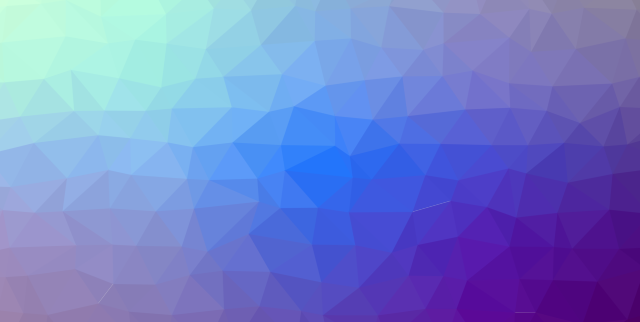
Write a Shadertoy shader that draws this background.

```glsl
// Low-poly mesh of flat triangles over a mint, blue and violet gradient.

const vec2 MESH = vec2(16.0, 9.6); // triangles across, rows up

float hash(vec2 p) {
    return fract(sin(dot(p, vec2(127.1, 311.7))) * 43758.5);
}

// Five colours spread evenly from left to right
vec3 across(float x, vec3 a, vec3 b, vec3 c, vec3 d, vec3 e) {
    x *= 4.0;
    vec3 col = mix(a, b, clamp(x, 0.0, 1.0));
    col = mix(col, c, clamp(x - 1.0, 0.0, 1.0));
    col = mix(col, d, clamp(x - 2.0, 0.0, 1.0));
    return mix(col, e, clamp(x - 3.0, 0.0, 1.0));
}

// Smooth colour field, stacked from the top band to the bottom band
vec3 gradient(vec2 uv) {
    vec3 top = across(uv.x, vec3(.80, 1., .86), vec3(.69, .98, .88),
        vec3(.53, .71, .87), vec3(.57, .55, .75), vec3(.53, .50, .59));
    vec3 upper = across(uv.x, vec3(.71, .97, .87), vec3(.62, .92, .90),
        vec3(.45, .65, .95), vec3(.49, .48, .80), vec3(.45, .40, .64));
    vec3 middle = across(uv.x, vec3(.59, .73, .92), vec3(.52, .71, .94),
        vec3(.13, .47, 1.), vec3(.28, .30, .83), vec3(.31, .20, .58));
    vec3 lower = across(uv.x, vec3(.63, .57, .78), vec3(.53, .56, .81),
        vec3(.25, .36, .86), vec3(.33, .10, .68), vec3(.29, .04, .50));
    vec3 bottom = across(uv.x, vec3(.60, .50, .66), vec3(.51, .45, .69),
        vec3(.36, .29, .71), vec3(.36, .04, .60), vec3(.30, .0, .40));
    return across(1.0 - uv.y, top, upper, middle, lower, bottom);
}

// Jittered mesh corner, with odd rows shifted by half a step
vec2 corner(vec2 id) {
    vec2 jitter = vec2(hash(id + 11.7), hash(id + 57.3)) - 0.5;
    vec2 pos = id + vec2(0.5 * mod(id.y, 2.0), -0.7) + jitter * vec2(0.7, 0.46);
    // Rows undulate, and crowd or stretch along their length
    pos += vec2(0.14 * sin(1.1 * id.x + 2.0 * id.y), -0.15 * cos(1.3 * (id.x - 4.2)));
    return pos / MESH * vec2(iResolution.x / iResolution.y, 1.0);
}

// Signed distance to the line ab, negative on its left
float edge(vec2 p, vec2 a, vec2 b) {
    vec2 along = normalize(b - a);
    return dot(p - a, vec2(along.y, -along.x));
}

// Flat colour in rgb, weighted by the coverage in w
vec4 facet(vec2 p, vec2 a, vec2 b, vec2 c) {
    float pixel = 0.7 / iResolution.y;
    float base = edge(p, a, b);
    float dist = max(base, max(edge(p, b, c), edge(p, c, a)));
    float cover = smoothstep(pixel, -pixel, dist);
    vec2 center = (a + b + c) / 3.0;
    vec3 col = gradient(center * vec2(iResolution.y / iResolution.x, 1.0));
    col += 0.03 * (hash(center * 37.0) - 0.5);
    // A few facets carry a pale hairline seam
    float seam = step(0.985, hash(center * 91.0)) * smoothstep(0.003, 0.0, -base);
    col = mix(col, vec3(0.85), 0.35 * seam);
    return vec4(col, 1.0) * cover;
}

void mainImage(out vec4 fragColor, in vec2 fragCoord) {
    vec2 p = fragCoord / iResolution.y;
    vec2 cell = floor(fragCoord / iResolution.xy * MESH + vec2(0.0, 0.7));

    // Sum the two facets of every nearby cell
    vec4 sum = vec4(0.0);
    for (int j = -1; j <= 1; j++) {
        for (int i = -2; i <= 1; i++) {
            vec2 id = cell + vec2(i, j);
            vec2 a = corner(id);
            vec2 b = corner(id + vec2(1, 0));
            vec2 c = corner(id + vec2(0, 1));
            vec2 d = corner(id + vec2(1, 1));
            bool odd = mod(id.y, 2.0) > 0.5;
            sum += facet(p, a, b, odd ? d : c);
            sum += facet(p, odd ? a : b, d, c);
        }
    }
    fragColor = vec4(sum.rgb / max(sum.w, 1e-4), 1.0);
}
```
